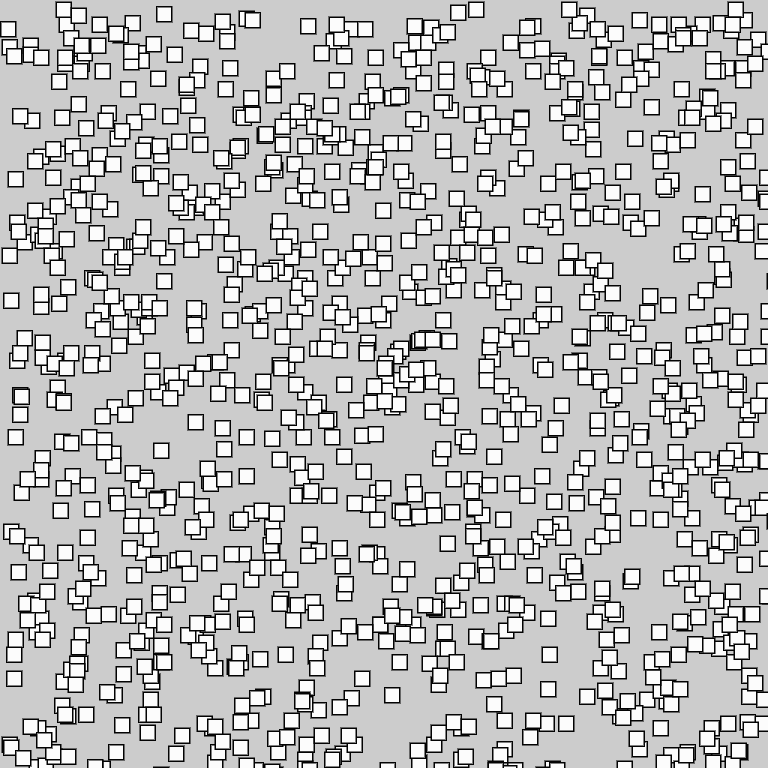
Write a Shadertoy shader that draws this pattern.

```glsl
// Outlined white squares scattered at random over a flat grey ground.

const vec3 GROUND = vec3(0.80);
const vec3 FILL = vec3(0.99);
const vec3 OUTLINE = vec3(0.01);

const float GRID = 512.0;              // positions snap to this lattice
const float CELLS = 32.0;              // scatter cells per canvas height
const float SIDE = 11.0 / GRID;        // outer side of a square
const float LINE_WIDTH = 1.0 / GRID;
const float DENSITY = 0.153;           // chance of a square per cell and layer
const int LAYERS = 8;

// Three random values in 0..1 from an integer triple.
vec3 hash3(uvec3 v) {
    v = v * 1664525u + 1013904223u;
    v.x += v.y * v.z;
    v.y += v.z * v.x;
    v.z += v.x * v.y;
    v ^= v >> 16u;
    v.x += v.y * v.z;
    v.y += v.z * v.x;
    v.z += v.x * v.y;
    return vec3(v >> 8u) / 16777216.0;
}

// Signed distance to an axis-aligned square centred on the origin.
float squareDistance(vec2 p, float halfSide) {
    vec2 d = abs(p) - halfSide;
    return length(max(d, 0.0)) + min(max(d.x, d.y), 0.0);
}

// Antialiased coverage of the inside of a shape.
float coverage(float dist, float pixel) {
    return clamp(0.5 - dist / pixel, 0.0, 1.0);
}

// Paints one outlined square over the colour below it.
vec3 paintSquare(vec3 below, vec2 p, float pixel) {
    float dist = squareDistance(p, 0.5 * SIDE);
    vec3 paint = mix(OUTLINE, FILL, coverage(dist + LINE_WIDTH, pixel));
    return mix(below, paint, coverage(dist, pixel));
}

// Paints one layer; squares hang right and down from their anchors.
vec3 paintLayer(vec3 color, vec2 p, int layer, float pixel) {
    ivec2 home = ivec2(floor(p * CELLS));
    for (int y = -1; y <= 0; y++) {
        for (int x = -1; x <= 0; x++) {
            ivec2 cell = home + ivec2(x, y);
            if (min(cell.x, cell.y) < 0) continue;
            vec3 rnd = hash3(uvec3(cell, layer));
            if (rnd.z > DENSITY) continue;
            vec2 anchor = (vec2(cell) + rnd.xy) / CELLS;
            anchor = floor(anchor * GRID) / GRID;
            color = paintSquare(color, p - anchor - 0.5 * SIDE, pixel);
        }
    }
    return color;
}

void mainImage(out vec4 fragColor, in vec2 fragCoord) {
    float pixel = 1.0 / iResolution.y;
    vec2 p = vec2(fragCoord.x, iResolution.y - fragCoord.y) * pixel;

    // Stack the layers from back to front.
    vec3 color = GROUND;
    for (int layer = 0; layer < LAYERS; layer++) {
        color = paintLayer(color, p, layer, pixel);
    }
    fragColor = vec4(color, 1.0);
}
```
